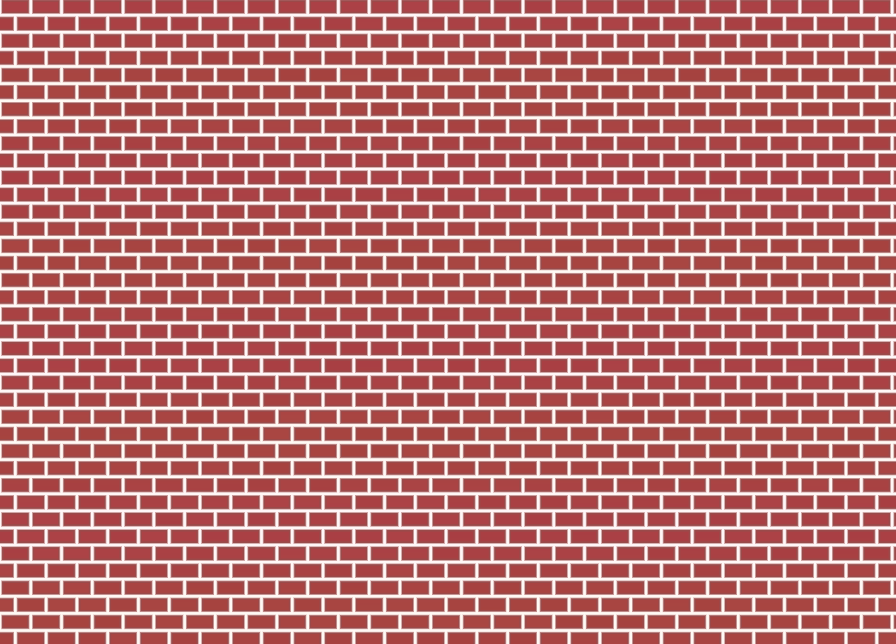
A WebGL 1 fragment shader for this pattern:

```glsl
precision highp float;
// Red brick wall in running bond with thin white mortar and dusky brick rims.
// Each pixel finds its brick cell, then shades by distance to the nearest joint;
// slow bands across the rows and a small hash per brick vary the red.

uniform vec2 u_resolution;

float hash(vec2 p) {
    return fract(sin(dot(p, vec2(127.1, 311.7))) * 43758.5453);
}

void main() {
    float pixel = 1.0 / u_resolution.y;
    // Canvas heights, measured from the top left
    vec2 p = vec2(gl_FragCoord.x, u_resolution.y - gl_FragCoord.y) * pixel;

    // Running bond: every other row shifts by half a brick
    vec2 brickSize = vec2(0.04777, 0.02654);
    vec2 grid = vec2(p.x, p.y - 0.0236) / brickSize;
    float row = floor(grid.y);
    grid.x += 0.5 * mod(row + 1.0, 2.0);
    vec2 brick = floor(grid);

    // Distance from the centre line of the nearest joint
    vec2 local = fract(grid);
    vec2 toJoint = min(local, 1.0 - local) * brickSize;
    float joint = min(toJoint.x, toJoint.y);

    // Rows drift between a brownish and a pinkish red
    float band = 0.5 + 0.5 * cos(6.2832 * (p.y - 0.14) / 0.272);
    vec3 face = mix(vec3(0.668, 0.252, 0.270), vec3(0.655, 0.268, 0.252), band);
    face += 0.016 * (hash(brick) - 0.5);
    vec3 rim = vec3(0.60, 0.29, 0.29);
    vec3 mortar = mix(vec3(1.0, 0.965, 0.97), vec3(1.0, 0.975, 0.955), band);

    // Soft steps from mortar to rim to face, never sharper than a pixel
    float rimSoft = max(0.0006, 0.4 * pixel);
    float edgeSoft = max(0.0013, 0.5 * pixel);
    vec3 color = mix(rim, face, smoothstep(0.0056 - rimSoft, 0.0056 + rimSoft, joint));
    float solid = clamp((joint - 0.00265 + edgeSoft) / (2.0 * edgeSoft), 0.0, 1.0);
    gl_FragColor = vec4(mix(mortar, color, solid), 1.0);
}
```
